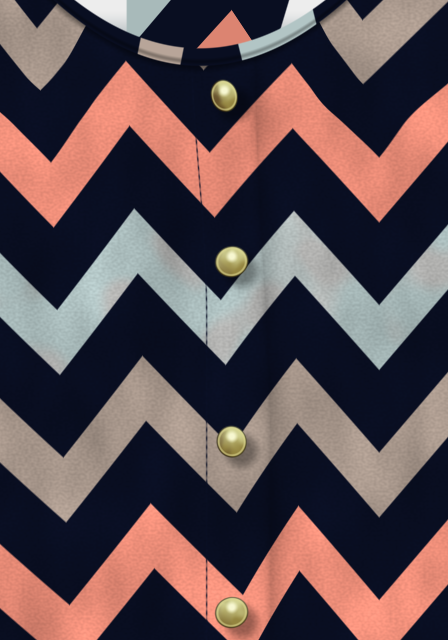
Give the GLSL for this texture, as a Shadertoy shader.

```glsl
// Chevron-striped blouse front with a round neckline, a placket and gold buttons.

const vec3 NAVY = vec3(0.035, 0.055, 0.13);
const vec3 CORAL = vec3(0.91, 0.545, 0.465);
const vec3 MINT = vec3(0.66, 0.73, 0.73);
const vec3 BEIGE = vec3(0.655, 0.59, 0.545);

float pixel;

float cover(float d) { return smoothstep(pixel, -pixel, d); }

vec2 hashGradient(vec2 cell) {
    float h = fract(sin(dot(cell, vec2(127.1, 311.7))) * 4375.85);
    return vec2(cos(h * 6.2832), sin(h * 6.2832));
}

float gradientNoise(vec2 p) {
    vec2 i = floor(p), f = p - i;
    vec2 u = f * f * (3.0 - 2.0 * f), e = vec2(1, 0);
    float a = dot(hashGradient(i), f);
    float b = dot(hashGradient(i + e.xy), f - e.xy);
    float c = dot(hashGradient(i + e.yx), f - e.yx);
    float d = dot(hashGradient(i + e.xx), f - e.xx);
    return mix(mix(a, b, u.x), mix(c, d, u.x), u.y);
}

// Height of the zigzag; its corners drift sideways down the cloth.
float zigzag(vec2 p) {
    float y = p.y, pull = smoothstep(1.9, 0.9, y);
    float corner[6] = float[](-0.35, 0.53 + 0.042 * y - 0.1 * pull, 1.47 + 0.056 * y,
                              2.38 + 0.075 * y, 3.49 + 0.015 * y, 4.55 - 0.2 * pull);
    float level[7] = float[](0.9, 1.95, 0.73, 1.83, 0.76, 1.89, 0.72);
    float h = level[0];
    for (int i = 0; i < 6; i++) {
        float next = i < 5 ? corner[i + 1] : 5.55;
        if (p.x >= corner[i]) h = mix(level[i], level[i + 1], (p.x - corner[i]) / (next - corner[i]));
    }
    return h;
}

vec3 chevrons(vec2 p) {
    float sag = smoothstep(1.5, 0.9, p.y) * (0.16 * smoothstep(1.15, 0.75, p.x) + 0.12 * smoothstep(3.7, 4.0, p.x));
    float t = p.y - zigzag(p) - sag;
    float row = floor((t + 0.495) / 1.77);
    float d = abs(t - 1.77 * row - 0.39) - 0.39;
    float kind = mod(row, 3.0);
    float blush = smoothstep(-0.1, 0.4, gradientNoise(p * 1.7 + 4.0)) + 0.5 * exp(-pow((p.x - 3.5) * 2.5, 2.0));
    vec3 mint = mix(MINT, vec3(0.69, 0.66, 0.65), 0.7 * min(blush, 1.0));
    vec3 dye = kind < 0.5 ? CORAL : kind < 1.5 ? mint : BEIGE;
    return mix(NAVY, dye, cover(d * 0.63));
}

// Back of the garment and the backdrop, seen through the neck opening.
vec3 neckOpening(vec2 p) {
    vec3 col = mix(vec3(0.93), vec3(0.72, 0.75, 0.76), smoothstep(0.1, 0.5, p.y));
    float back = max(1.52 - p.x, p.x - 3.47 + 0.3 * p.y);
    vec3 cloth = mix(NAVY, MINT, cover(p.x + 0.85 * p.y - 2.05));
    float dx = p.x - 2.78;
    cloth = mix(cloth, CORAL * 0.95, cover(0.12 + (dx < 0.0 ? -1.1 : 1.5) * dx - p.y));
    return mix(col, cloth, cover(back));
}

vec3 neckTrim(vec2 p, float depth) {
    vec3 col = mix(NAVY, BEIGE * 1.1, cover(abs(p.x - 1.93 + 0.2 * (p.y - 0.6)) - 0.27));
    col = mix(col, MINT * 1.06, cover(abs(p.x - 3.35 - 0.25 * (p.y - 0.5)) - 0.5));
    return col * (1.0 - 0.3 * smoothstep(0.05, 0.0, abs(depth - 0.16)));
}

vec3 addButton(vec3 col, vec2 p, vec2 centre, float dull) {
    vec2 q = p - centre;
    col *= 1.0 - 0.35 * smoothstep(0.28, 0.1, length(q - vec2(0.12, 0.11)));
    q = mat2(0.96, 0.28, -0.28, 0.96) * q;
    float r = length(q / vec2(0.20 - 0.04 * dull, 0.185 + 0.01 * dull));
    float ripple = gradientNoise(q * 9.0 + centre * 3.0);
    vec3 gold = mix(vec3(0.58, 0.52, 0.25), vec3(0.83, 0.83, 0.58), smoothstep(0.15, -0.13, q.y + 0.1 * ripple));
    gold = mix(gold, vec3(0.3, 0.2, 0.08), (0.25 + 0.5 * dull) * smoothstep(0.02, -0.15, q.x + 0.15 * ripple));
    gold = mix(gold, vec3(0.97, 0.97, 0.82), smoothstep(0.09, 0.02, length(q - vec2(0.02, -0.06))));
    gold = mix(gold, vec3(0.86, 0.84, 0.56), smoothstep(0.12, 0.0, abs(r - 0.86)) * 0.6);
    gold *= 1.0 - 0.55 * smoothstep(0.88, 1.0, r);
    return mix(col, gold, cover((r - 1.0) * 0.18));
}

void mainImage(out vec4 fragColor, in vec2 fragCoord) {
    // The canvas is 7.68 units tall, with y running down.
    vec2 p = vec2(fragCoord.x, iResolution.y - fragCoord.y) / iResolution.y * 7.68;
    pixel = 7.68 / iResolution.y;

    vec3 col = chevrons(p);

    // Placket: stitched seam on the left, soft fold on the right.
    float seam = 2.29 + 0.19 * smoothstep(0.3, 3.8, p.y);
    float stitch = 0.65 + 0.25 * sin(p.y * 60.0);
    col = mix(col, NAVY * 1.1, stitch * cover(abs(p.x - seam) - 0.008));
    float fold = p.x - 3.07 - 0.18 * smoothstep(0.8, 5.5, p.y);
    col *= 1.0 - 0.17 * exp(-abs(fold) * (fold < 0.0 ? 18.0 : 7.0));

    // Drape and weave.
    col *= 1.0 + 0.18 * gradientNoise(p * vec2(1.3, 0.9) + 9.0) + 0.1 * gradientNoise(p * vec2(3.5, 1.8));
    col *= 1.0 + 0.09 * gradientNoise(p * vec2(27.0, 34.0));

    // Neckline: parabolic trim around the opening.
    float depth = p.y - 0.58 + 0.256 * (p.x - 2.4) * (p.x - 2.4);
    float slope = inversesqrt(1.0 + pow(0.512 * (p.x - 2.4), 2.0));
    col *= 1.0 - 0.4 * smoothstep(0.32, 0.2, depth);
    col = mix(col, neckTrim(p, depth), cover((depth - 0.21) * slope));
    col = mix(col, neckOpening(p), cover(depth * slope));

    vec4 buttonHeight = vec4(1.15, 3.14, 5.30, 7.35);
    for (int i = 0; i < 4; i++) {
        float dull = i == 0 ? 1.0 : i == 2 ? 0.5 : 0.0;
        col = addButton(col, p, vec2(i == 0 ? 2.69 : 2.78, buttonHeight[i]), dull);
    }
    fragColor = vec4(col, 1.0);
}
```
